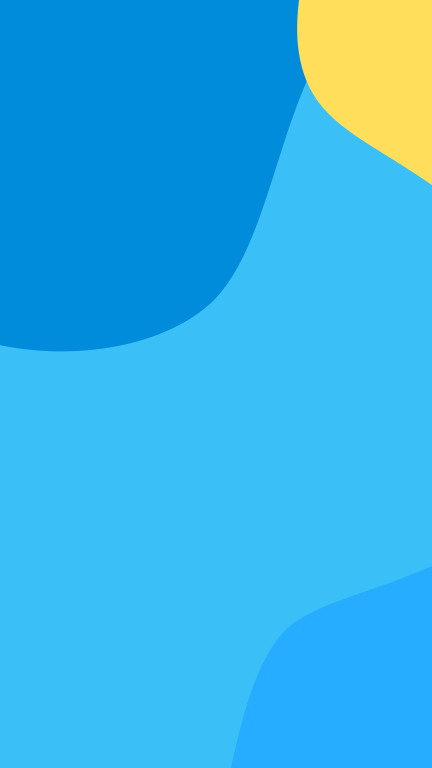
Reproduce this background procedurally as a WebGL 1 fragment shader.

```glsl
precision highp float;
// Flat background of three smooth blobs reaching in from the canvas corners.
// Each outline is a pair of joined cubic Bezier curves, solved by bisection
// and turned into an approximate signed distance for a smooth edge.

uniform vec2 u_resolution;

#define GRID vec2(9.0, 16.0)
#define SOLVE_STEPS 18
#define EDGE_SOFTNESS 1.0
#define SKY_BLUE vec3(0.230, 0.750, 0.970)
#define DEEP_BLUE vec3(0.000, 0.550, 0.860)
#define BRIGHT_BLUE vec3(0.150, 0.680, 1.000)
#define WARM_YELLOW vec3(1.000, 0.870, 0.360)

vec2 bezier(vec2 a, vec2 b, vec2 c, vec2 d, float t) {
  float s = 1.0 - t;
  return s * s * s * a + 3.0 * s * t * (s * b + t * c) + t * t * t * d;
}

vec2 bezierTangent(vec2 a, vec2 b, vec2 c, vec2 d, float t) {
  float s = 1.0 - t;
  return s * s * (b - a) + 2.0 * s * t * (c - b) + t * t * (d - c);
}

// Signed distance above a curve whose x rises steadily from a to d.
float aboveCurve(vec2 p, vec2 a, vec2 b, vec2 c, vec2 d) {
  float low = 0.0;
  float high = 1.0;
  for (int i = 0; i < SOLVE_STEPS; i++) {
    float mid = 0.5 * (low + high);
    if (bezier(a, b, c, d, mid).x < p.x) low = mid;
    else high = mid;
  }
  float t = 0.5 * (low + high);
  vec2 tangent = normalize(bezierTangent(a, b, c, d, t));
  return (p.y - bezier(a, b, c, d, t).y) * tangent.x;
}

// Two curves joined at the point named joint.
float aboveEdge(vec2 p, vec2 a, vec2 b, vec2 c, vec2 joint,
                vec2 e, vec2 f, vec2 g) {
  if (p.x < joint.x) return aboveCurve(p, a, b, c, joint);
  return aboveCurve(p, joint, e, f, g);
}

float coverage(float inside, float pixel) {
  return clamp(0.5 + inside / (pixel * EDGE_SOFTNESS), 0.0, 1.0);
}

void main() {
  vec2 p = gl_FragCoord.xy / u_resolution * GRID;
  float pixel = GRID.y / u_resolution.y;

  // Large blob, upper left
  float deep = aboveEdge(p,
    vec2(0.00, 8.81), vec2(1.56, 8.48), vec2(3.46, 8.77), vec2(4.46, 9.75),
    vec2(5.42, 10.75), vec2(5.69, 12.71), vec2(6.40, 14.33));

  // Rising mound, lower right
  float bright = -aboveEdge(p,
    vec2(4.75, -0.25), vec2(5.02, 0.96), vec2(5.33, 2.35), vec2(6.04, 2.96),
    vec2(6.67, 3.46), vec2(7.67, 3.63), vec2(9.00, 4.21));

  // Corner blob, upper right: axes swapped, so points are (height, x)
  float warm = aboveEdge(p.yx,
    vec2(12.00, 9.20), vec2(13.00, 7.83), vec2(13.31, 6.79), vec2(14.33, 6.38),
    vec2(14.90, 6.15), vec2(15.52, 6.17), vec2(16.00, 6.23));

  // Layers from back to front
  vec3 color = SKY_BLUE;
  color = mix(color, DEEP_BLUE, coverage(deep, pixel));
  color = mix(color, BRIGHT_BLUE, coverage(bright, pixel));
  color = mix(color, WARM_YELLOW, coverage(warm, pixel));
  gl_FragColor = vec4(color, 1.0);
}
```
